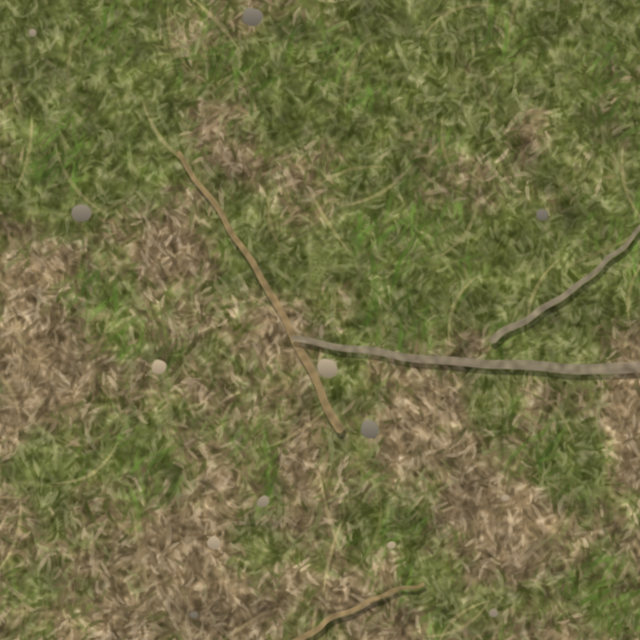
This texture is drawn by a WebGL 1 fragment shader. Its source:

```glsl
precision highp float;
// Patchy lawn: dry straw litter and bare soil, grass tufts, pebbles and fallen twigs.
uniform vec2 u_resolution;

#define SOFTNESS 0.0022      // edge blur, in canvas heights
#define PATCH_SCALE 4.2      // grass patches across the canvas
#define GRASS_AMOUNT 0.02    // raises or lowers the grass cover
#define GRAIN_SCALE 52.0     // litter grains across the canvas
#define GRAIN_CONTRAST 0.85
#define SHADE_CONTRAST 0.30
#define PEBBLE_CELLS 11.0
#define PEBBLE_CHANCE 0.13
#define PI 3.14159

vec2 hash2(vec2 p) {
  vec3 q = fract(p.xyx * vec3(0.1031, 0.1030, 0.0973));
  q += dot(q, q.yzx + 33.33);
  return fract((q.xx + q.yz) * q.zy);
}

float gradientDot(vec2 cell, vec2 offset, vec2 f) {
  return dot(hash2(cell + offset + 71.0) * 2.0 - 1.0, f - offset);
}

float noise(vec2 p) {
  vec2 i = floor(p), f = p - i;
  vec2 w = f * f * f * (f * (f * 6.0 - 15.0) + 10.0);
  float low = mix(gradientDot(i, vec2(0, 0), f), gradientDot(i, vec2(1, 0), f), w.x);
  float high = mix(gradientDot(i, vec2(0, 1), f), gradientDot(i, vec2(1, 1), f), w.x);
  return mix(low, high, w.y);
}

float fbm(vec2 p) {
  float sum = 0.0, gain = 1.0;
  for (int i = 0; i < 4; i++) {
    sum += gain * noise(p);
    p = mat2(1.6, 1.2, -1.2, 1.6) * p + 13.7;
    gain *= 0.55;
  }
  return sum;
}

// Dark to light palettes of litter and grass
vec3 ramp(vec3 dark, vec3 middle, vec3 light, float t) {
  return t < 0.5 ? mix(dark, middle, t * 2.0) : mix(middle, light, t * 2.0 - 1.0);
}

vec3 groundColor(float tone, float green) {
  tone = clamp(tone, 0.0, 1.0);
  vec3 litter = ramp(vec3(0.34, 0.29, 0.20), vec3(0.53, 0.455, 0.34), vec3(0.76, 0.68, 0.56), tone);
  vec3 grass = ramp(vec3(0.25, 0.28, 0.11), vec3(0.40, 0.42, 0.235), vec3(0.57, 0.57, 0.40), tone);
  return mix(litter, grass, green);
}

float inside(float d, float soft) { return 1.0 - smoothstep(-soft, soft, d); }

// One bent, tapered blade per cell; size is half length and half width in cells
void blades(inout vec3 col, vec2 p, float cells, vec2 size, float upright, float green,
            float opacity, vec3 tint, float tintShare) {
  vec2 q = p * cells, home = floor(q);
  for (int y = -1; y <= 1; y++)
  for (int x = -1; x <= 1; x++) {
    vec2 cell = home + vec2(x, y);
    vec2 spot = hash2(cell + cells), rnd = hash2(cell + cells * 2.0 + 57.0);
    float angle = mix(rnd.x * PI, 1.05 + (rnd.x - 0.5) * 1.5, upright);
    vec2 dir = vec2(cos(angle), sin(angle)), d = q - cell - spot;
    float along = dot(d, dir) / size.x;
    float across = dot(d, vec2(-dir.y, dir.x)) + (spot.x - 0.5) * 0.4 * along * along;
    float width = size.y * (1.0 - 0.6 * abs(along));
    float cover = inside(abs(across) - width, SOFTNESS * cells)
                * (1.0 - smoothstep(0.65, 1.0, abs(along)));
    float kind = smoothstep(spot.y - 0.15, spot.y + 0.15, green);
    vec3 blade = mix(groundColor(rnd.y, kind), tint * (0.75 + 0.5 * rnd.y), tintShare);
    col = mix(col, blade, cover * opacity);
  }
}

// Scattered round stones, lit from above
void pebbles(inout vec3 col, vec2 p) {
  vec2 q = p * PEBBLE_CELLS, cell = floor(q);
  vec2 rnd = hash2(cell + 9.0), kind = hash2(cell + 201.0);
  vec2 d = q - cell - 0.25 - 0.5 * rnd;
  float radius = mix(0.07, 0.19, kind.y * kind.y);
  float edge = length(d * vec2(1.0, 1.15)) + 0.06 * noise(q * 5.0) - radius;
  vec3 stone = mix(vec3(0.46, 0.44, 0.40), vec3(0.78, 0.70, 0.58), rnd.x);
  stone *= 0.92 + 0.9 * d.y;
  float present = step(kind.x, PEBBLE_CHANCE);
  col = mix(col, stone, present * inside(edge, SOFTNESS * PEBBLE_CELLS * 1.3));
}

// Bowed twig from a to b with a soft shadow beneath
float twigMask(vec2 p, vec2 a, vec2 b, float bow, float width) {
  vec2 ab = b - a, side = normalize(vec2(-ab.y, ab.x));
  float h = clamp(dot(p - a, ab) / dot(ab, ab), 0.0, 1.0);
  float bend = bow * 4.0 * h * (1.0 - h) + 0.012 * noise(vec2(h * 6.0, bow * 90.0));
  float d = length(p - a - ab * h - side * bend);
  return inside(d - width * (1.0 - 0.45 * h), SOFTNESS);
}

void twig(inout vec3 col, vec2 p, vec2 a, vec2 b, float bow, float width, vec3 bark) {
  col *= 1.0 - 0.3 * twigMask(p + vec2(-0.003, 0.009), a, b, bow, width);
  bark *= 1.0 + 0.35 * noise(p * 70.0);
  col = mix(col, bark, 0.88 * twigMask(p, a, b, bow, width));
}

void main() {
  vec2 p = gl_FragCoord.xy / u_resolution.y;
  float cover = fbm(p * PATCH_SCALE + 3.1) + 0.55 * (p.y - 0.42) + 0.16 * (p.x - 0.5);
  float green = smoothstep(-0.27, 0.27, cover + GRASS_AMOUNT);
  float lush = smoothstep(0.05, 0.4, fbm(p * 5.3 + 21.0) + 0.1) * green;

  // Warped grainy ground
  vec2 warp = vec2(noise(p * 24.0), noise(p * 24.0 + 40.0)) * 0.03;
  float grain = noise((p + warp) * GRAIN_SCALE) + 0.6 * noise((p - warp) * GRAIN_SCALE * 2.0);
  vec3 col = groundColor(0.43 + GRAIN_CONTRAST * grain, green);

  // Litter and grass, coarse to fine
  vec3 freshGreen = vec3(0.33, 0.45, 0.17), paleStraw = vec3(0.64, 0.57, 0.41);
  blades(col, p, 27.0, vec2(0.85, 0.11), 0.4, green, 0.55, freshGreen, 0.0);
  blades(col, p, 41.0, vec2(0.75, 0.15), 0.3, green, 0.65, freshGreen, 0.0);
  blades(col, p, 19.0, vec2(0.90, 0.09), 1.0, 1.0, lush * 0.75, freshGreen, 0.8);
  blades(col, p, 58.0, vec2(0.70, 0.17), 0.3, green, 0.6, freshGreen, 0.0);
  blades(col, p, 33.0, vec2(0.95, 0.12), 1.0, 1.0, lush * 0.55, freshGreen, 0.7);
  blades(col, p, 7.0, vec2(0.50, 0.022), 0.5, green, 0.4, paleStraw, 0.8);

  // Hollows and mottling
  col *= 1.0 + SHADE_CONTRAST * (noise(p * 13.0 + 5.0) + noise(p * 31.0));
  col *= 1.0 + 0.25 * noise((p + warp) * 85.0);
  pebbles(col, p);

  vec3 dryStem = vec3(0.60, 0.51, 0.36), greyBark = vec3(0.55, 0.50, 0.42);
  twig(col, p, vec2(0.53, 0.33), vec2(0.28, 0.76), -0.012, 0.007, dryStem);
  twig(col, p, vec2(1.02, 0.43), vec2(0.46, 0.47), 0.018, 0.009, greyBark);
  twig(col, p, vec2(0.77, 0.47), vec2(1.02, 0.66), -0.012, 0.006, greyBark);
  twig(col, p, vec2(0.46, 0.00), vec2(0.66, 0.09), 0.004, 0.005, dryStem);
  gl_FragColor = vec4(col, 1.0);
}
```
